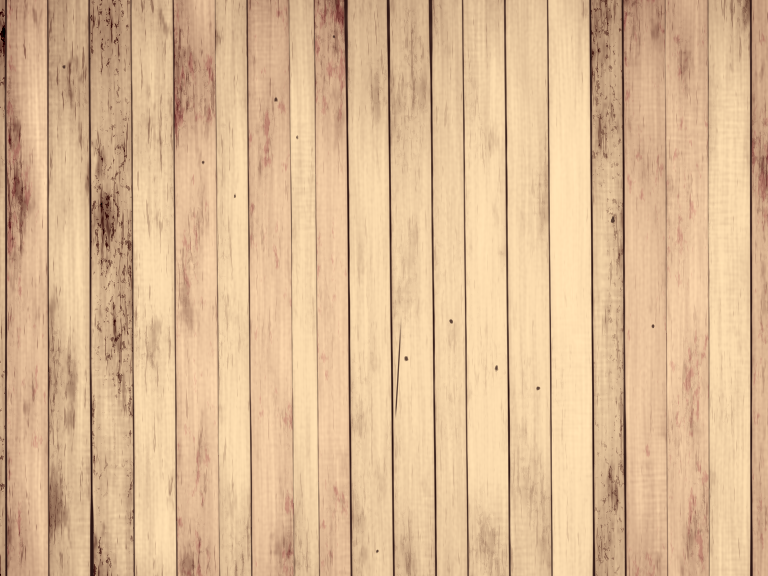
Give the GLSL for this texture, as a Shadertoy shader.

```glsl
// Weathered wall of 21 upright planks with dark seams, worn grain, stains and knots.

// Plank widths in canvas heights; masks hold one bit per plank, left to right.
#define WIDE 0.0734
#define NARROW 0.0556
#define SLIM 0.0434
#define FIRST_EDGE -0.063
#define NARROW_PLANKS 0x11240
#define ROUGH_PLANKS 0x10009
#define ROSY_PLANKS 0x1602A2
#define DARK_SEAMS 0x135C0A
#define FAINT_SEAMS 0xC0340
#define SLIM_PLANK 8
#define SPLIT_PLANK 11
#define VIGNETTE 1.45

const int PLANKS = 21;
const vec3 LIGHT_WOOD = vec3(0.98, 0.855, 0.68);
const vec3 WEAR = vec3(0.31, 0.325, 0.26);
const vec3 SEAM = vec3(0.17, 0.08, 0.07);
const vec3 ROSE = vec3(0.01, -0.05, -0.02);

float flag(int mask, int bit) { return float((mask >> bit) & 1); }

vec2 hash2(vec2 p) {
    vec3 q = fract(p.xyx * vec3(0.1031, 0.1030, 0.0973));
    q += dot(q, q.yzx + 33.33);
    return fract((q.xx + q.yz) * q.zy);
}

float corner(vec2 cell, vec2 f, vec2 o) {
    return dot(hash2(cell + o) * 2.0 - 1.0, f - o);
}

// Gradient noise, about -0.7 to 0.7
float noise(vec2 p) {
    vec2 i = floor(p), f = fract(p);
    vec2 u = f * f * f * (f * (f * 6.0 - 15.0) + 10.0);
    return mix(mix(corner(i, f, vec2(0, 0)), corner(i, f, vec2(1, 0)), u.x),
               mix(corner(i, f, vec2(0, 1)), corner(i, f, vec2(1, 1)), u.x), u.y);
}

float fbm(vec2 p) {
    float sum = 0.0, amp = 0.8;
    for (int k = 0; k < 4; k++) {
        sum += amp * noise(p);
        p = p * 2.03 + 17.7;
        amp *= 0.62;
    }
    return sum;
}

float line(float dist, float halfWidth, float px) {
    return 1.0 - smoothstep(max(halfWidth - px, 0.0), halfWidth + px, dist);
}

void mainImage(out vec4 fragColor, in vec2 fragCoord) {
    vec2 uv = fragCoord / iResolution.xy;
    vec2 p = uv * vec2(4.0 / 3.0, 1.0);
    float px = 0.8 / iResolution.y;

    // Seams lean a little near the middle of the wall
    float x = p.x + 0.01 * sin(3.1416 * uv.x) * (uv.y - 0.5);

    // Walk across the planks: find the one here and gather the seams
    int plank = 0;
    float edge = FIRST_EDGE, plankLeft = FIRST_EDGE, plankWidth = WIDE;
    float gap = 0.0, shadow = 0.0;
    for (int b = 0; b < PLANKS; b++) {
        float width = mix(WIDE, NARROW, flag(NARROW_PLANKS, b));
        if (b == SLIM_PLANK) width = SLIM;
        float row = float(b) * 7.3 + 0.4;
        float wander = noise(vec2(row, p.y * 4.0));
        float ragged = noise(vec2(row, p.y * 26.0));
        float seamX = edge + 0.0015 * wander + 0.0003 * ragged;
        if (x > seamX) {
            plank = b;
            plankLeft = seamX;
            plankWidth = width;
        }
        if (b > 0) {
            float dark = flag(DARK_SEAMS, b), faint = flag(FAINT_SEAMS, b);
            float open = smoothstep(0.2, 0.45, noise(vec2(float(b) * 3.7 + 0.5, p.y * 2.5)));
            float halfWidth = 0.0010 + 0.0005 * dark - 0.0003 * faint + 0.0014 * open * dark;
            halfWidth += 0.0003 * ragged;
            float strength = 0.72 + 0.2 * dark - 0.36 * faint + 0.4 * wander + 0.2 * ragged;
            strength = clamp(strength, 0.08, 1.0);
            float dist = abs(x - seamX);
            gap = max(gap, strength * line(dist, halfWidth, px));
            shadow = max(shadow, strength * exp(-dist / 0.0035));
        }
        edge += width;
    }

    float id = float(plank);
    vec2 rnd = hash2(vec2(id * 5.1 + 3.0, 41.0));
    vec2 local = vec2(x - plankLeft, p.y);
    vec2 q = local + vec2(id * 1.37, rnd.x * 9.0);
    float rough = flag(ROUGH_PLANKS, plank), rosy = flag(ROSY_PLANKS, plank);

    // Weathering grows towards the rim and on the left side of the wall
    vec2 c = uv - vec2(0.56, 0.42);
    float rim = dot(c, c);
    float age = 0.35 + 1.5 * rim + 0.35 * (1.0 - smoothstep(0.15, 0.45, uv.x)) + 0.4 * rough;

    // Long fibres, faint crosswise saw marks and sharp dark streaks
    vec2 g = q + vec2(0.004 * noise(q * vec2(12.0, 5.0)), 0.0);
    float grain = 0.20 * noise(g * vec2(90.0, 3.5)) + 0.24 * noise(g * vec2(230.0, 9.0))
                + 0.14 * noise(g * vec2(180.0, 120.0));
    grain += 0.2 * noise(q * vec2(26.0, 160.0)) * smoothstep(-0.1, 0.4, noise(q * vec2(9.0, 3.0)));

    // Broad patches, ragged stains, pitting and reddish remains of paint
    float broad = noise(q * vec2(8.0, 2.3)) + 0.7 * noise(q * vec2(22.0, 6.0));
    float streak = smoothstep(0.2, 0.5, fbm(g * vec2(150.0, 13.0)) + 0.45 * broad);
    float stain = smoothstep(0.12, 0.6, fbm(q * vec2(34.0, 9.0)) + 0.5 * broad);
    float pits = smoothstep(0.14, 0.5, fbm(q * vec2(110.0, 60.0)) + 0.3 * broad);
    float worn = smoothstep(-0.1, 0.4, broad + 0.25 * rough);
    float paint = smoothstep(0.2, 0.6, fbm(q * vec2(65.0, 20.0)) + 0.6 * broad) * rosy;

    // Total darkening of the bare wood
    float tone = VIGNETTE * rim - 0.08 + 0.22 * (rnd.y - 0.5) + 0.26 * rough + 0.12 * rosy;
    tone += grain * (0.65 + 0.4 * age) + 0.5 * broad * age;
    tone += age * (0.55 * stain + 0.5 * streak + (0.35 + 0.35 * rough) * pits * worn);
    tone += 0.3 * paint + 0.3 * shadow;
    vec3 col = LIGHT_WOOD - WEAR * max(tone, -0.25) * (tone < 0.0 ? 0.5 : 1.0);
    col += ROSE * (0.35 * rosy + paint);

    // One tiny knot on some planks, drawn out along the fibres
    vec2 spot = hash2(vec2(id * 2.3, 77.0));
    vec2 k = (local - vec2(plankWidth * mix(0.25, 0.75, spot.x), spot.y)) * vec2(1.0, 0.7);
    float radius = 0.0016 + 0.0014 * rnd.x + 0.003 * noise(q * 150.0);
    float knot = line(length(k), radius, px) * step(0.4, rnd.y);

    // A slanting split that fades at both ends
    float along = (p.y - 0.27) / 0.19;
    float taper = smoothstep(0.0, 0.15, along) * (1.0 - smoothstep(0.6, 1.0, along));
    float split = line(abs(local.x - 0.005 - 0.013 * along), 0.0009, px) * taper;
    if (plank != SPLIT_PLANK) split = 0.0;

    col = mix(col, SEAM, clamp(max(gap, 0.75 * max(knot, split)), 0.0, 1.0));
    fragColor = vec4(clamp(col, 0.0, 1.0), 1.0);
}
```
